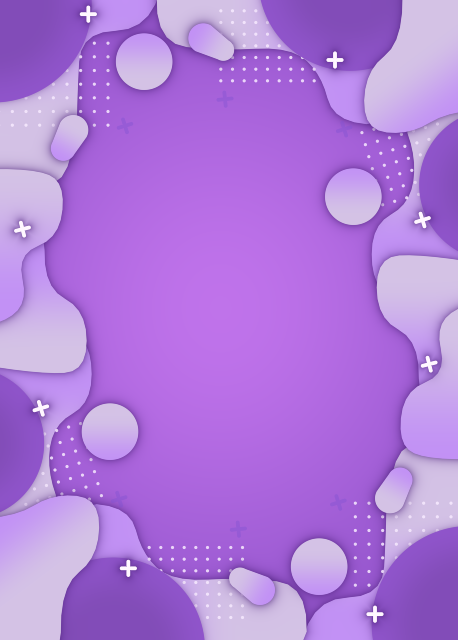
Give the GLSL for this background, as a Shadertoy shader.

```glsl
#define GRID 768.0                    // design units per canvas height
#define PIVOT vec2(278.0, 377.0)      // centre of the half-turn symmetry
#define GLOW vec3(0.75, 0.45, 0.92)
#define FIELD vec3(0.59, 0.34, 0.81)
#define DEEP vec3(0.51, 0.30, 0.72)
#define LILAC vec3(0.76, 0.57, 0.96)
#define PALE vec3(0.83, 0.76, 0.90)
#define SHADE vec3(0.30, 0.13, 0.48)
#define SHADOW_SIZE 5.0
#define SHADOW_ALPHA 0.5
#define CURVE_STEPS 5

// Signed distance to a closed quadratic spline with eight control points
float blob(vec2 p, vec2 v[8]) {
    vec2 low = v[0], high = v[0];
    for (int i = 1; i < 8; i++) {
        low = min(low, v[i]);
        high = max(high, v[i]);
    }
    if (length(max(max(low - p, p - high), 0.0)) > 40.0) return 40.0;

    float dist2 = 1e6, side = 1.0;
    vec2 a = 0.5 * (v[7] + v[0]);
    for (int i = 0; i < 8; i++) {
        vec2 start = 0.5 * (v[(i + 7) % 8] + v[i]);
        vec2 end = 0.5 * (v[i] + v[(i + 1) % 8]);
        for (int k = 1; k <= CURVE_STEPS; k++) {
            float t = float(k) / float(CURVE_STEPS);
            vec2 b = mix(mix(start, v[i], t), mix(v[i], end, t), t);
            vec2 e = b - a, w = p - a;
            vec2 gap = w - e * clamp(dot(w, e) / dot(e, e), 0.0, 1.0);
            dist2 = min(dist2, dot(gap, gap));
            bvec3 c = bvec3(p.y >= a.y, p.y < b.y, e.x * w.y > e.y * w.x);
            if (all(c) || all(not(c))) side = -side;
            a = b;
        }
    }
    return side * sqrt(dist2);
}

float coverage(float d) {
    float pixel = GRID / iResolution.y;
    return 1.0 - smoothstep(-0.6 * pixel, 0.6 * pixel, d);
}

// Paints a filled shape over its own soft shadow
void layer(inout vec3 col, float d, vec3 fill) {
    col = mix(col, SHADE, SHADOW_ALPHA * exp(-max(d, 0.0) / SHADOW_SIZE));
    col = mix(col, fill, coverage(d));
}

// Dark disc kept inside its parent shape
void disc(inout vec3 col, vec2 p, vec2 centre, float radius, float parent) {
    float d = length(p - centre) - radius;
    vec3 fill = DEEP * (1.0 + 0.10 * smoothstep(-60.0, 0.0, d));
    col = mix(col, SHADE, 0.25 * exp(-max(d, 0.0) / 4.0) * coverage(parent));
    col = mix(col, fill, coverage(max(d, parent)));
}

void dots(inout vec3 col, vec2 p, vec2 centre, vec2 reach, float pitch, float angle) {
    float c = cos(angle), s = sin(angle);
    vec2 g = mat2(c, s, -s, c) * (p - centre) / pitch;
    float d = length(g - clamp(round(g), -reach, reach)) * pitch - 1.9;
    col = mix(col, vec3(0.97, 0.92, 1.0), 0.85 * coverage(d));
}

float crossShape(vec2 p, float angle, float arm) {
    float c = cos(angle), s = sin(angle);
    p = abs(mat2(c, s, -s, c) * p);
    p = vec2(max(p.x, p.y), min(p.x, p.y));
    return length(vec2(max(p.x - arm, 0.0), p.y)) - 2.3;
}

void pebble(inout vec3 col, vec2 p, vec2 a, vec2 b, float ra, float rb) {
    float t = dot(p - a, b - a) / dot(b - a, b - a);
    float h = clamp(t, 0.0, 1.0);
    layer(col, length(p - mix(a, b, h)) - mix(ra, rb, h), mix(LILAC, PALE, smoothstep(-0.6, 1.2, t)));
}

// Waves, dots and dark discs
void backShapes(inout vec3 col, vec2 p) {
    float corner = blob(p, vec2[8](vec2(-80, -80), vec2(205, -60), vec2(180, 36), vec2(97, 38),
        vec2(93, 110), vec2(92, 165), vec2(70, 235), vec2(-80, 225)));
    float crest = blob(p, vec2[8](vec2(190, -60), vec2(186, 52), vec2(262, 61), vec2(350, 56),
        vec2(386, 90), vec2(400, 146), vec2(480, 152), vec2(560, -60)));
    float flank = blob(p, vec2[8](vec2(640, 120), vec2(478, 130), vec2(500, 190), vec2(492, 245),
        vec2(446, 270), vec2(446, 340), vec2(480, 360), vec2(640, 340)));
    layer(col, corner, mix(LILAC, PALE, smoothstep(10.0, 140.0, p.y)));
    layer(col, flank, mix(PALE, LILAC, smoothstep(180.0, 300.0, p.y)));
    layer(col, crest, mix(PALE, LILAC, smoothstep(270.0, 410.0, p.x)));
    dots(col, p, vec2(64, 101), vec2(4, 3), 16.4, 0.0);
    dots(col, p, vec2(321, 55), vec2(4, 3), 14.0, 0.0);
    dots(col, p, vec2(490, 190), vec2(3, 3), 15.0, 0.28);
    disc(col, p, vec2(-8, 5), 118.0, corner);
    disc(col, p, vec2(420, -25), 110.0, crest);
    disc(col, p, vec2(594, 222), 91.0, flank);
}

// Large lobes, pebbles, balls and crosses; turn is +1 or -1 for each half
void frontShapes(inout vec3 col, vec2 p, float turn) {
    float lobe = blob(p, vec2[8](vec2(482, -60), vec2(484, 50), vec2(438, 85), vec2(436, 156),
        vec2(492, 162), vec2(540, 132), vec2(640, 130), vec2(640, -60)));
    float lower = blob(p, vec2[8](vec2(-60, 260), vec2(55, 255), vec2(52, 345), vec2(104, 372),
        vec2(104, 446), vec2(50, 449), vec2(-60, 432), vec2(-60, 340)));
    float upper = blob(p, vec2[8](vec2(-60, 204), vec2(40, 202), vec2(78, 218), vec2(72, 285),
        vec2(20, 305), vec2(34, 365), vec2(-5, 392), vec2(-60, 390)));
    layer(col, lobe, mix(PALE, LILAC, smoothstep(350.0, 440.0, dot(p, vec2(0.6, 0.8)))));
    layer(col, lower, mix(LILAC, PALE, smoothstep(310.0, 420.0, p.y)));
    layer(col, upper, mix(PALE, LILAC, smoothstep(-80.0, 80.0, turn * (p.y - 285.0))));
    pebble(col, p, vec2(76, 178), vec2(88, 156), 15.0, 18.0);
    pebble(col, p, vec2(244, 46), vec2(268, 60), 18.0, 13.0);

    vec2 balls[2] = vec2[2](vec2(173, 74), vec2(424, 236));
    for (int i = 0; i < 2; i++) {
        vec2 q = p - balls[i];
        layer(col, length(q) - 34.0, mix(LILAC, PALE, smoothstep(-38.0, 22.0, q.y)));
    }

    // Position and tilt: four bright crosses, then three faint ones
    vec2 drift = turn > 0.0 ? vec2(0) : vec2(14, 42);
    vec3 marks[7] = vec3[7](vec3(106, 17, 0), vec3(402, 72, 0), vec3(507, 264, 0.3),
        vec3(vec2(27, 275) + drift, 0.25), vec3(150, 151, 0.3), vec3(270, 119, 0.1), vec3(413, 155, 0.3));
    for (int i = 0; i < 7; i++) {
        float d = crossShape(p - marks[i].xy, marks[i].z, 8.0);
        if (i < 4) layer(col, d, vec3(1.0, 0.97, 1.0));
        else col = mix(col, vec3(0.50, 0.32, 0.82), 0.4 * coverage(d));
    }
}

void mainImage(out vec4 fragColor, in vec2 fragCoord) {
    vec2 p = vec2(fragCoord.x, iResolution.y - fragCoord.y) * GRID / iResolution.y;
    vec2 turned = 2.0 * PIVOT - p;
    float radial = length((p - vec2(265, 370)) / vec2(400, 450));
    vec3 col = mix(GLOW, FIELD, smoothstep(0.0, 1.0, radial));

    backShapes(col, p);
    backShapes(col, turned);
    frontShapes(col, p, 1.0);
    frontShapes(col, turned, -1.0);
    fragColor = vec4(col, 1.0);
}
```
